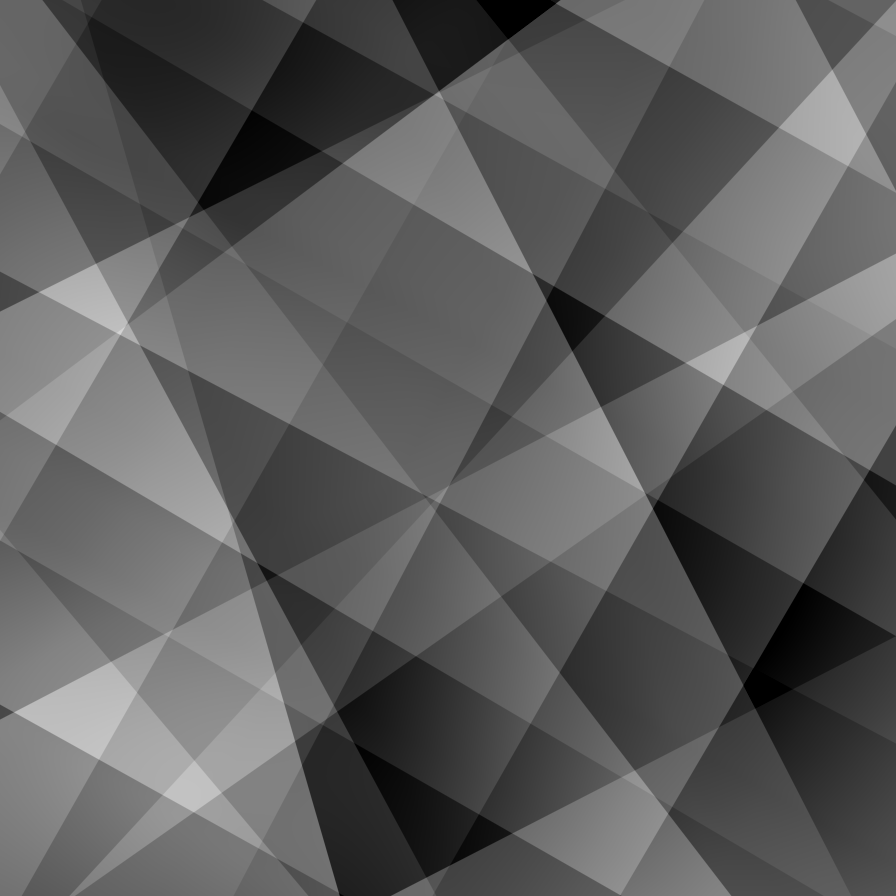
A three.js fragment shader for this background:

```glsl
// Grey facets made by long straight edges crossing in a few shared directions.
// Every edge is a sharp step, lit on one side and shaded on the other, that
// fades away from the edge; the steps add up over soft pools of light.

varying vec2 vUv;

const int   MAX_EDGES     = 9;       // most edges in one family
const float BASE_GREY     = 0.355;
const float EDGE_SOFTNESS = 0.0008;  // half width of the edge blend
const float ANGLE_JITTER  = 3.0;     // degrees, full range
const float OFFSET_JITTER = 0.03;
const float MAX_FADE      = 0.44;    // longest fade away from an edge
const float SWAY          = 0.55;    // change of strength along an edge
const float LIGHT_POOL    = 0.12;
const float DARK_POOL     = 0.09;

float hash(vec2 p) {
  vec3 q = fract(vec3(p.xyx) * 0.1031);
  q += dot(q, q.yzx + 33.33);
  return fract((q.x + q.y) * q.z);
}

// One fading step; positive strength lights the side its normal points to.
float foldedEdge(vec2 p, float degrees, float offset, float fade, float taper, vec2 seed) {
  float angle = radians(degrees);
  vec2 along = vec2(cos(angle), sin(angle));
  float d = dot(p, vec2(-along.y, along.x)) - offset;
  float t = dot(p, along);

  float side = smoothstep(-EDGE_SOFTNESS, EDGE_SOFTNESS, d);
  float shadeShare = mix(0.3, 0.7, hash(seed + 5.0));
  float falloff = max(0.0, 1.0 - abs(d) / fade);
  float sway = 1.0 + SWAY * sin(4.0 * t + 6.2832 * hash(seed + 9.0));
  return (side - shadeShare) * falloff * sway * max(0.0, 1.0 + taper * t);
}

// Nearly parallel edges, evenly spaced with a little jitter.
// Taper makes them stronger towards one end.
float edgeFamily(vec2 p, float degrees, float start, float spacing, int count,
                 float strength, float taper) {
  float sum = 0.0;
  for (int i = 0; i < MAX_EDGES; i++) {
    if (i >= count) break;
    vec2 seed = vec2(degrees + 90.0, float(i) * 7.0 + 3.0);
    float tilt = (hash(seed) - 0.5) * ANGLE_JITTER;
    float shift = (hash(seed + 1.0) - 0.5) * OFFSET_JITTER;
    float fade = min(spacing * 1.6, MAX_FADE) * mix(0.75, 1.3, hash(seed + 2.0));
    float power = strength * mix(0.6, 1.4, hash(seed + 3.0));
    float offset = start + float(i) * spacing + shift;
    sum += power * foldedEdge(p, degrees + tilt, offset, fade, taper, seed);
  }
  return sum;
}

float pool(vec2 p, vec2 center, float radius) {
  vec2 q = (p - center) / radius;
  return exp(-dot(q, q));
}

void main() {
  vec2 p = vUv - 0.5;
  float grey = BASE_GREY;

  // Broad light and shade
  grey += LIGHT_POOL * pool(p, vec2(-0.28, -0.36), 0.20);
  grey -= DARK_POOL * pool(p, vec2(0.31, -0.20), 0.20);
  grey -= DARK_POOL * pool(p, vec2(-0.28, 0.46), 0.16);

  // Edge families: direction, first offset, spacing, count, strength, taper
  grey += edgeFamily(p, -29.0, -0.49, 0.14, 9, 0.11, 0.0);
  grey += edgeFamily(p, 61.0, -0.42, 0.20, 6, 0.11, 0.0);
  grey += edgeFamily(p, 27.0, -0.43, 0.40, 3, -0.16, -0.4);
  grey += edgeFamily(p, 36.0, -0.16, 0.50, 1, 0.18, 0.7);
  grey += edgeFamily(p, 38.0, 0.31, 0.50, 1, -0.14, 0.5);
  grey += edgeFamily(p, 48.0, -0.04, 0.60, 1, -0.16, 0.0);
  grey += edgeFamily(p, -51.0, -0.45, 0.40, 3, -0.12, 0.0);
  grey += edgeFamily(p, -62.0, -0.26, 0.42, 3, -0.18, -1.2);
  grey += edgeFamily(p, -73.0, -0.24, 0.60, 1, -0.20, 0.8);

  gl_FragColor = vec4(vec3(clamp(grey, 0.0, 1.0)), 1.0);
}
```
